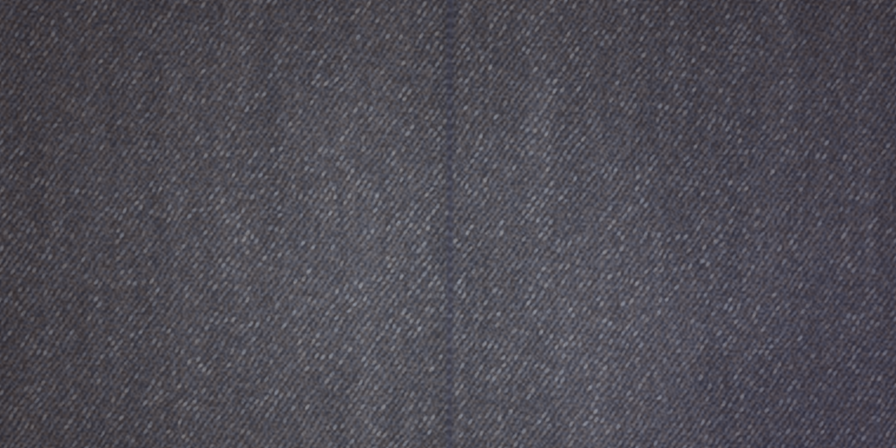
A Shadertoy shader for this texture:

```glsl
// Dark grey denim with a fine diagonal twill, pale flecks and a centre seam.
// Staggered thread cells follow the slanted ribs; value noise adds slub
// streaks and wear, over a broad soft light that is strongest low centre.
#define RIBS 80.0
#define FLECKS 56.0
#define RIB_DEPTH 0.034
#define FLECK_GAIN 0.15
#define GRAIN_GAIN 0.11
#define STREAK_GAIN 0.055
#define SEAM_X 1.004
#define SEAM_WIDTH 0.007
#define STITCHES 44.0

float hash(vec2 p) {
    vec3 q = fract(vec3(p.xyx) * 0.1031);
    q += dot(q, q.yzx + 33.33);
    return fract((q.x + q.y) * q.z);
}

float noise(vec2 p) {
    vec2 i = floor(p), f = fract(p);
    f = f * f * (3.0 - 2.0 * f);
    float low = mix(hash(i), hash(i + vec2(1, 0)), f.x);
    float high = mix(hash(i + vec2(0, 1)), hash(i + vec2(1, 1)), f.x);
    return mix(low, high, f.y);
}

// Broad light and the drift from warm left to blue lower right
vec3 baseCloth(vec2 p) {
    vec2 d = (p - vec2(1.02, 0.36)) / vec2(1.15, 0.95);
    float glow = exp(-1.5 * dot(d, d));
    vec3 cloth = mix(vec3(0.225, 0.205, 0.225), vec3(0.355, 0.352, 0.382), glow);
    float cool = smoothstep(0.9, 2.0, p.x) * (1.0 - 0.6 * p.y);
    return cloth + cool * vec3(0.004, 0.002, 0.030);
}

// Uneven warp threads and soft wear, centred on zero
float streaks(vec2 p) {
    float wide = noise(vec2(p.x * 15.0, p.y * 1.3)) - 0.5;
    float thin = noise(vec2(p.x * 75.0 + 40.0, p.y * 4.0)) - 0.5;
    float wear = noise(p * 7.0 + 19.0) - 0.5;
    return 0.45 * wide + 0.45 * thin + 0.3 * wear;
}

// Rib profile in x, fleck brightness in y
vec2 twill(vec2 p) {
    vec2 along = normalize(vec2(0.58, 0.81));
    vec2 bend = vec2(noise(p * 24.0), noise(p * 24.0 + 71.0)) - 0.5;
    vec2 q = p + bend * 0.006;
    float across = dot(q, vec2(along.y, -along.x)) * RIBS + 200.0;
    float row = floor(across);
    float run = dot(q, along) * FLECKS + hash(vec2(row, 7.0)) * 5.0;
    vec2 cell = vec2(row, floor(run));
    vec2 f = vec2(fract(across), fract(run)) - 0.5;
    float spot = smoothstep(0.55, 0.12, length(f * vec2(1.1, 0.95)));
    float shine = pow(hash(cell + 3.0), 3.0);
    return vec2(cos(6.2832 * (across - row - 0.5)), spot * shine);
}

void mainImage(out vec4 fragColor, in vec2 fragCoord) {
    vec2 p = fragCoord / iResolution.y;
    vec3 color = baseCloth(p);
    float light = color.g / 0.32;

    // Woven detail
    vec2 weave = twill(p);
    float grain = noise(p * 190.0) - 0.5;
    float detail = RIB_DEPTH * weave.x + GRAIN_GAIN * grain;
    detail += STREAK_GAIN * streaks(p) - 0.012;
    color += detail * light;
    color += FLECK_GAIN * weave.y * light * vec3(0.94, 1.02, 1.02);

    // Small blue and rust tints in the yarn
    float tint = noise(p * 125.0 + 90.0) - 0.5;
    color += tint * vec3(0.025, 0.0, -0.032);

    // Sunken blue seam, its stitch rungs and the raised edge beside it
    float offset = p.x - SEAM_X - 0.002 * (noise(vec2(p.y * 14.0, 5.0)) - 0.5);
    float seam = exp(-pow(offset / SEAM_WIDTH, 2.0));
    float shade = exp(-pow((offset + 0.008) / 0.025, 2.0));
    float ridge = exp(-pow((offset - 0.025) / 0.014, 2.0));
    float rung = 0.5 + 0.5 * cos(6.2832 * p.y * STITCHES);
    color *= 1.0 - 0.06 * shade + 0.04 * ridge;
    vec3 thread = mix(vec3(0.20, 0.20, 0.27), vec3(0.32, 0.33, 0.42), rung * rung);
    color = mix(color, thread * (0.65 + 0.35 * light), 0.55 * seam);

    fragColor = vec4(clamp(color, 0.0, 1.0), 1.0);
}
```
